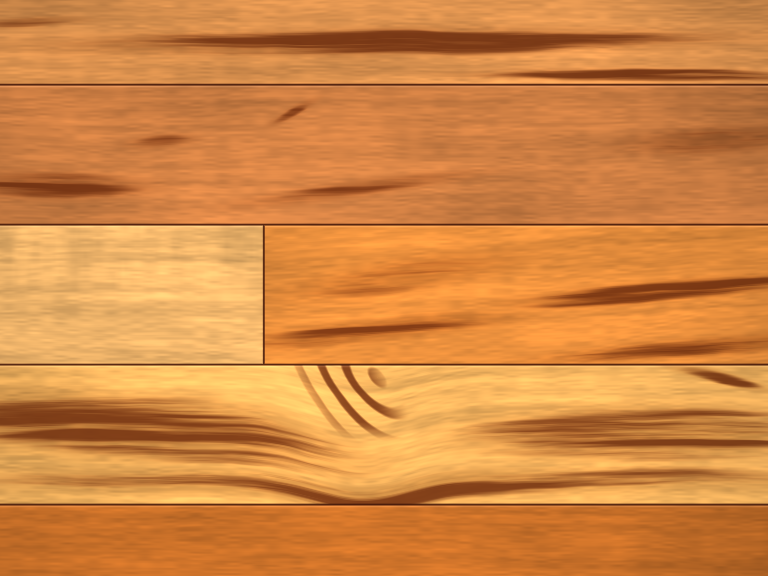
This texture is drawn by a Shadertoy shader. Its source:

```glsl
float hash(vec2 p) {
    return fract(sin(dot(p, vec2(127.1, 311.7))) * 43758.5453);
}

float noise(vec2 p) {
    vec2 i = floor(p), f = fract(p);
    f = f * f * (3.0 - 2.0 * f);
    return mix(mix(hash(i), hash(i + vec2(1, 0)), f.x),
               mix(hash(i + vec2(0, 1)), hash(i + vec2(1, 1)), f.x), f.y);
}

float fbm(vec2 p) {
    float sum = 0.0, amp = 0.53;
    for (int i = 0; i < 4; i++) {
        sum += amp * noise(p);
        p = p * 2.03 + 17.3;
        amp *= 0.5;
    }
    return sum;
}

// Soft, tapered region in which dark heartwood appears
float band(vec2 p, vec2 center, vec2 radius, float slope) {
    vec2 d = p - center;
    d.y -= slope * d.x;
    return 1.0 - smoothstep(0.15, 1.0, length(d / radius));
}

// Heartwood coverage of each board
float heartwood(vec2 p, float row, bool leftBoard) {
    float m = 0.0;
    if (row > 2.5) {
        m = band(p, vec2(0.68, 0.93), vec2(0.85, 0.036), 0.012);
        m = max(m, band(p, vec2(1.12, 0.868), vec2(0.45, 0.017), -0.01));
        m = max(m, 0.8 * band(p, vec2(0.05, 0.965), vec2(0.15, 0.014), 0.04));
    } else if (row > 1.5) {
        m = band(p, vec2(0.08, 0.68), vec2(0.26, 0.036), 0.0);
        m = max(m, 0.85 * band(p, vec2(1.25, 0.755), vec2(0.25, 0.035), 0.04));
        m = max(m, 0.75 * band(p, vec2(0.62, 0.675), vec2(0.32, 0.022), 0.12));
        m = max(m, 0.8 * band(p, vec2(0.28, 0.76), vec2(0.09, 0.018), 0.05));
        m = max(m, 0.8 * band(p, vec2(0.51, 0.806), vec2(0.06, 0.014), 0.5));
    } else if (row > 0.5 && !leftBoard) {
        m = band(p, vec2(1.16, 0.488), vec2(0.4, 0.026), 0.03);
        m = max(m, 0.9 * band(p, vec2(0.65, 0.443), vec2(0.36, 0.03), 0.06));
        m = max(m, band(p, vec2(1.22, 0.384), vec2(0.42, 0.024), 0.02));
        m = max(m, 0.65 * band(p, vec2(0.7, 0.535), vec2(0.3, 0.045), 0.1));
    } else if (row > -0.5 && row < 0.5) {
        m = band(p, vec2(0.25, 0.255), vec2(0.6, 0.085), -0.06);
        m = max(m, 0.95 * band(p, vec2(1.12, 0.245), vec2(0.5, 0.075), 0.0));
        m = max(m, 0.8 * band(p, vec2(0.7, 0.165), vec2(1.1, 0.04), 0.0));
        m = max(m, band(p, vec2(1.24, 0.347), vec2(0.13, 0.018), -0.25));
    }
    return m;
}

vec3 boardColor(float row, bool leftBoard) {
    if (row > 2.5) return vec3(0.92, 0.61, 0.33);
    if (row > 1.5) return vec3(0.80, 0.49, 0.26);
    if (row > 0.5) return leftBoard ? vec3(0.97, 0.73, 0.43) : vec3(0.88, 0.54, 0.23);
    if (row > -0.5) return vec3(0.98, 0.72, 0.38);
    return vec3(0.79, 0.44, 0.16);
}

void mainImage(out vec4 fragColor, in vec2 fragCoord) {
    vec2 p = fragCoord / iResolution.y;
    float px = 1.0 / iResolution.y;
    float v = (p.y - 0.124) / 0.243;
    float row = floor(v);
    bool middle = row == 1.0;
    bool leftBoard = middle && p.x < 0.458;
    vec2 seed = vec2(row * 7.3 + (leftBoard ? 31.0 : 0.0), row * 3.7);

    // Grain bends gently, and dips below the knot
    vec2 g = p;
    g.y += 0.025 * (fbm(p * vec2(2.5, 5.0) + seed) - 0.5);
    if (row == 0.0) g.y += 0.035 * exp(-pow((p.x - 0.63) / 0.11, 2.0));
    else if (middle && !leftBoard) g.y -= 0.05 * (p.x - 0.9);

    // Base tone, mottling and pores
    vec3 color = boardColor(row, leftBoard);
    float lines = fbm(g * vec2(2.5, 75.0) + seed);
    float mottle = fbm(p * vec2(4.0, 9.0) + seed);
    float pores = noise(g * vec2(45.0, 260.0) + seed);
    color *= 1.0 + 0.28 * (mottle - 0.5) + 0.24 * (lines - 0.5) + 0.12 * (pores - 0.5);
    if (leftBoard)
        color *= 1.0 + 0.22 * (fbm(p * vec2(22.0, 5.0)) - 0.5) * smoothstep(0.4, 0.58, p.y);

    // Dark streaks broken into fibres
    float mask = heartwood(g, row, leftBoard);
    float dark = smoothstep(0.25, 0.95, mask * (lines * 2.3 - 0.3));
    color = mix(color, color * vec3(0.8, 0.68, 0.55), 0.6 * mask);

    // Curved rings of the knot
    if (row == 0.0) {
        vec2 k = p - vec2(0.655, 0.345);
        k.x += 0.5 * k.y;
        float r = length(k * vec2(1.0, 0.75)) + 0.015 * (mottle - 0.5);
        float ring = smoothstep(0.1, 0.8, sin(r * 150.0 + 1.0));
        float side = smoothstep(0.03, -0.03, k.x + 0.0) * smoothstep(0.23, 0.27, p.y);
        dark = max(dark, ring * side * (1.0 - smoothstep(0.08, 0.17, r)));
    }
    color = mix(color, vec3(0.43, 0.18, 0.06), 0.85 * dark);

    // Light falls off toward the corners
    vec2 c = (fragCoord / iResolution.xy - vec2(0.45, 0.45)) * vec2(1.0, 0.9);
    color *= 1.06 - 0.38 * dot(c, c);

    // Seams with a pale bevel under each
    float f = fract(v);
    float seam = min(f, 1.0 - f) * 0.243;
    float bevel = (1.0 - f) * 0.243;
    if (middle) seam = min(seam, abs(p.x - 0.458));
    color += 0.09 * (1.0 - smoothstep(0.003, 0.006, bevel));
    color = mix(color, vec3(0.27, 0.10, 0.04), 0.9 * (1.0 - smoothstep(0.0012 - 0.5 * px, 0.0012 + px, seam)));
    fragColor = vec4(clamp(color, 0.0, 1.0), 1.0);
}
```
